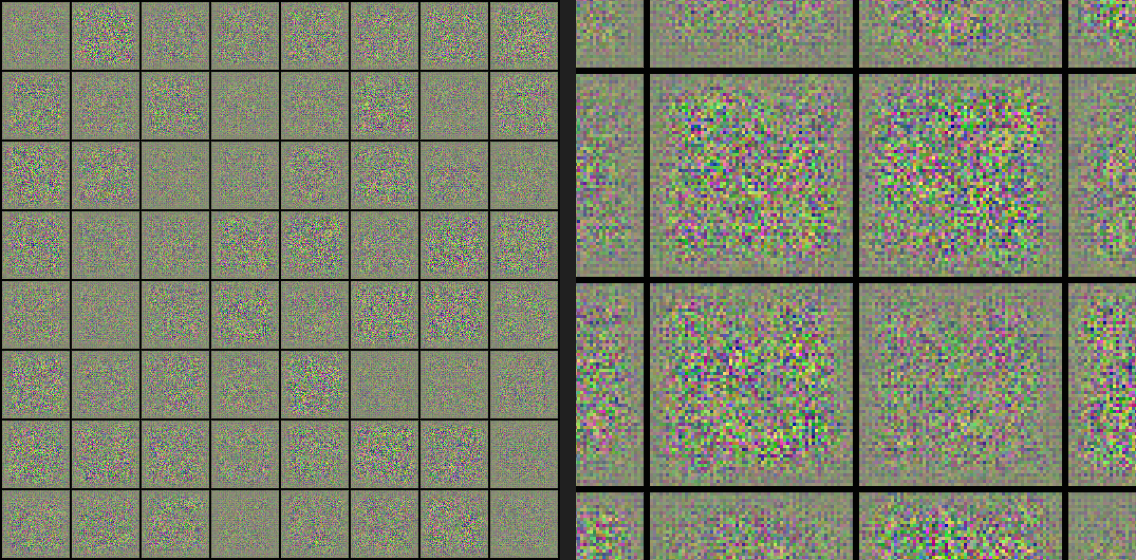
Left: the whole. Right: its middle third, enlarged.
Reproduce this pattern procedurally as a WebGL 2 fragment shader.

```glsl
#version 300 es
precision highp float;

uniform vec2 u_resolution;
out vec4 fragColor;

const float TILES = 8.0;
const float PITCH = 66.0;      // texels from one grid line to the next
const float LINE = 2.0;        // line width in texels
const float SHEET = TILES * PITCH + LINE;
const float PI = 3.14159265;

const vec3 BASE = vec3(0.525, 0.545, 0.455);
const vec3 LINE_COLOR = vec3(0.01);
const vec3 RED_AXIS = vec3(0.90, -0.15, -0.10);
const vec3 GREEN_VIOLET_AXIS = vec3(0.0, 0.85, -0.65);
const vec3 LIGHT_AXIS = vec3(0.40, 0.40, 0.45);

vec3 hash3(vec2 p) {
    vec3 q = fract(p.xyx * vec3(0.1031, 0.1030, 0.0973));
    q += dot(q, q.yxz + 33.33);
    return fract((q.xxy + q.yzz) * q.zyx);
}

// Distance to the nearest scattered feature point
float cellular(vec2 p, vec2 seed) {
    vec2 cell = floor(p);
    float nearest = 2.0;
    for (int y = -1; y <= 1; y++) {
        for (int x = -1; x <= 1; x++) {
            vec2 c = cell + vec2(x, y);
            nearest = min(nearest, distance(p, c + hash3(c + seed).xy));
        }
    }
    return nearest;
}

// Grain is weak along tile borders and fuller inside
float borderFade(vec2 local, float size) {
    vec2 d = min(local, size - local);
    vec2 fade = smoothstep(-3.0, 13.0, d);
    return mix(0.22, 1.0, fade.x * fade.y);
}

// Each tile has its own strength and its own loose patches
float grainStrength(vec2 local, vec2 tile) {
    vec3 trait = hash3(tile + 71.0);
    float strength = mix(0.48, 1.05, trait.x);
    float patches = 1.25 - 0.65 * cellular(local / 17.0, tile * 13.0 + 5.0);
    return strength * patches * borderFade(local, PITCH - LINE);
}

// Fine regular weave with periods of two and four texels
vec3 weave(vec2 texel) {
    vec2 fine = cos(PI * texel);
    vec2 wide = sin(0.5 * PI * texel + 0.8);
    return vec3(0.012, 0.022, -0.012) * (fine.x + fine.y)
         + vec3(0.016, -0.008, 0.014) * (wide.x + wide.y);
}

vec3 grainColor(vec2 texel) {
    vec2 tile = clamp(floor((texel - LINE * 0.5) / PITCH), 0.0, TILES - 1.0);
    vec2 local = clamp(texel - tile * PITCH - LINE, 0.0, PITCH - LINE - 1.0);
    vec3 noise = hash3(tile * 97.0 + local + 19.0) * 2.0 - 1.0;
    vec3 tint = noise.x * RED_AXIS + noise.y * GREEN_VIOLET_AXIS + noise.z * LIGHT_AXIS;

    // Alternate rows and columns carry uneven contrast
    vec2 parity = mod(local, 2.0);
    float contrast = 0.30 + 0.09 * (parity.x + parity.y);
    return BASE + weave(local) + tint * contrast * grainStrength(local + 0.5, tile);
}

// Blend neighbouring texels across a pixel-wide edge
vec3 smoothGrain(vec2 p, float pixel) {
    vec2 corner = floor(p - 0.5);
    vec2 t = clamp((fract(p - 0.5) - 0.5) / (0.7 * pixel) + 0.5, 0.0, 1.0);
    vec3 low = mix(grainColor(corner), grainColor(corner + vec2(1, 0)), t.x);
    vec3 high = mix(grainColor(corner + vec2(0, 1)), grainColor(corner + 1.0), t.x);
    return clamp(mix(low, high, t.y), 0.0, 1.0);
}

float lineMask(vec2 p, float pixel) {
    vec2 d = abs(mod(p - 0.5 * LINE + 0.5 * PITCH, PITCH) - 0.5 * PITCH) - 0.5 * LINE;
    return clamp(0.5 - min(d.x, d.y) / pixel, 0.0, 1.0);
}

void main() {
    vec2 p = gl_FragCoord.xy / u_resolution * SHEET;
    float pixel = SHEET / min(u_resolution.x, u_resolution.y);
    vec3 color = mix(smoothGrain(p, pixel), LINE_COLOR, lineMask(p, pixel));
    fragColor = vec4(color, 1.0);
}
```
